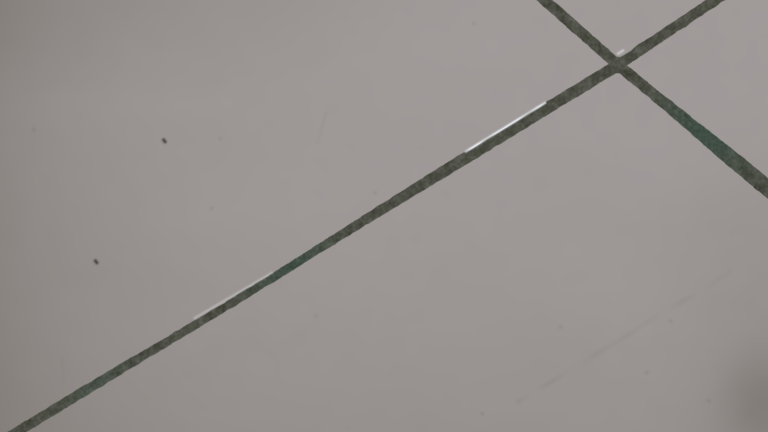
This texture is drawn by a WebGL 2 fragment shader. Its source:

```glsl
#version 300 es
precision highp float;

#define TILE_LIGHT vec3(0.628, 0.608, 0.602)
#define TILE_SHADE vec3(0.475, 0.455, 0.432)
#define GROUT_DARK vec3(0.225, 0.228, 0.190)
#define GROUT_PALE vec3(0.375, 0.380, 0.345)
#define GROUT_GREEN vec3(0.235, 0.310, 0.270)
#define GLINT_COLOR vec3(0.90, 0.91, 0.93)
#define JUNCTION vec2(1.4306, 0.8495)
#define EDGE_ROUGHNESS 0.0022
#define EDGE_SOFTNESS 0.0022

uniform vec2 u_resolution;
out vec4 fragColor;

vec2 hash2(vec2 p) {
    vec3 q = fract(vec3(p.xyx) * vec3(0.1031, 0.1030, 0.0973));
    q += dot(q, q.yzx + 33.33);
    return fract((q.xx + q.yz) * q.zy);
}

float cornerSlope(vec2 cell, vec2 corner, vec2 f) {
    return dot(hash2(cell + corner + 100.0) * 2.0 - 1.0, f - corner);
}

float gradientNoise(vec2 p) {
    vec2 i = floor(p), f = fract(p);
    vec2 u = f * f * f * (f * (f * 6.0 - 15.0) + 10.0);
    float low = mix(cornerSlope(i, vec2(0, 0), f), cornerSlope(i, vec2(1, 0), f), u.x);
    float high = mix(cornerSlope(i, vec2(0, 1), f), cornerSlope(i, vec2(1, 1), f), u.x);
    return mix(low, high, u.y);
}

float fbm(vec2 p) {
    float sum = 0.0, gain = 1.0;
    for (int i = 0; i < 4; i++) {
        sum += gain * gradientNoise(p);
        p = mat2(1.6, 1.2, -1.2, 1.6) * p;
        gain *= 0.5;
    }
    return sum;
}

float segmentDistance(vec2 p, vec2 a, vec2 b) {
    vec2 ab = b - a;
    return length(p - a - ab * clamp(dot(p - a, ab) / dot(ab, ab), 0.0, 1.0));
}

float glow(float d, float radius) {
    return exp(-d * d / (radius * radius));
}

// Signed distance to the four grout arms, negative inside
float groutDistance(vec2 p) {
    vec2 bowed = p + vec2(0.0, 0.005 * glow(p.x - 0.55, 0.25));
    float longWidth = 0.0095 + 0.004 * smoothstep(0.62, 1.1, p.x)
                    + 0.002 * (1.0 - smoothstep(0.1, 0.5, p.x));
    float crossWidth = 0.0128 + 0.006 * smoothstep(1.5, 1.75, p.x);
    float d = segmentDistance(bowed, vec2(0.0231, -0.0098), JUNCTION) - longWidth;
    d = min(d, segmentDistance(p, JUNCTION, vec2(1.69, 1.0225)) - 0.0122);
    d = min(d, segmentDistance(p, vec2(1.24, 1.018), JUNCTION) - 0.0125);
    d = min(d, segmentDistance(p, JUNCTION, vec2(1.81, 0.537)) - crossWidth);
    d = min(d, length(p - JUNCTION) - 0.019);
    return d + EDGE_ROUGHNESS * fbm(p * 45.0);
}

vec3 tileColor(vec2 p) {
    // Uneven room light
    float light = 1.0 - 0.48 * exp(-p.x / 0.28);
    light -= 0.22 * smoothstep(0.7, 1.05, p.y) * (1.0 - smoothstep(0.2, 1.2, p.x));
    light -= 0.24 * (1.0 - p.y) * (1.0 - p.y);
    light -= 0.16 * smoothstep(1.45, 1.8, p.x) * (1.0 - smoothstep(0.3, 0.9, p.y));
    light -= 0.40 * glow(length((p - vec2(1.76, 0.07)) * vec2(1.0, 0.8)), 0.085);
    light += 0.05 * fbm(p * vec2(2.0, 5.0)) + 0.03 * gradientNoise(p * 18.0);
    vec3 color = mix(TILE_SHADE, TILE_LIGHT, light);

    // Faint scratches
    float broken = smoothstep(-0.3, 0.4, gradientNoise(p * 14.0));
    float scratch = 0.028 * glow(segmentDistance(p, vec2(1.20, 0.07), vec2(1.69, 0.37)), 0.006);
    scratch += 0.025 * glow(segmentDistance(p, vec2(0.143, 0.17), vec2(0.148, 0.11)), 0.003);
    scratch += 0.012 * glow(segmentDistance(p, vec2(0.755, 0.74), vec2(0.735, 0.67)), 0.004);
    color -= scratch * broken;

    // Pale scattered dust marks
    vec2 cell = floor(p * 5.0);
    vec2 offset = fract(p * 5.0) - 0.2 - 0.6 * hash2(cell);
    color -= 0.03 * step(0.7, hash2(cell + 31.0).x) * glow(length(offset), 0.025);

    // Two dark specks
    float speck = min(segmentDistance(p, vec2(0.379, 0.676), vec2(0.382, 0.672)),
                      segmentDistance(p, vec2(0.221, 0.396), vec2(0.224, 0.392)));
    return mix(color, GROUT_DARK, 0.8 * glow(speck, 0.0042));
}

vec3 groutColor(vec2 p) {
    vec3 color = mix(GROUT_DARK, GROUT_PALE, clamp(0.5 + 0.65 * fbm(p * 38.0), 0.0, 1.0));
    float green = 0.75 * glow(length(p - vec2(1.63, 0.69)), 0.11)
                + 0.65 * glow(length(p - vec2(0.67, 0.38)), 0.10)
                + 0.35 * glow(length(p - vec2(0.22, 0.11)), 0.10);
    color = mix(color, GROUT_GREEN, green);
    return color + 0.06 * gradientNoise(p * 130.0);
}

void main() {
    vec2 p = gl_FragCoord.xy / u_resolution.y;
    float d = groutDistance(p);
    float softness = max(EDGE_SOFTNESS, 0.75 / u_resolution.y);
    vec3 color = mix(groutColor(p), tileColor(p), smoothstep(-softness, softness, d));

    // Light caught on the bevelled tile edges
    float sparkle = 0.6 + 0.4 * smoothstep(-0.2, 0.3, gradientNoise(p * 22.0));
    float glint = sparkle * glow(segmentDistance(p, vec2(1.078, 0.649), vec2(1.262, 0.762)), 0.0032);
    glint += 0.30 * glow(segmentDistance(p, vec2(0.451, 0.264), vec2(0.629, 0.368)), 0.0035);
    glint += 0.50 * glow(segmentDistance(p, vec2(1.431, 0.876), vec2(1.442, 0.883)), 0.0035);
    color = mix(color, GLINT_COLOR, min(glint, 1.0));
    fragColor = vec4(color, 1.0);
}
```
